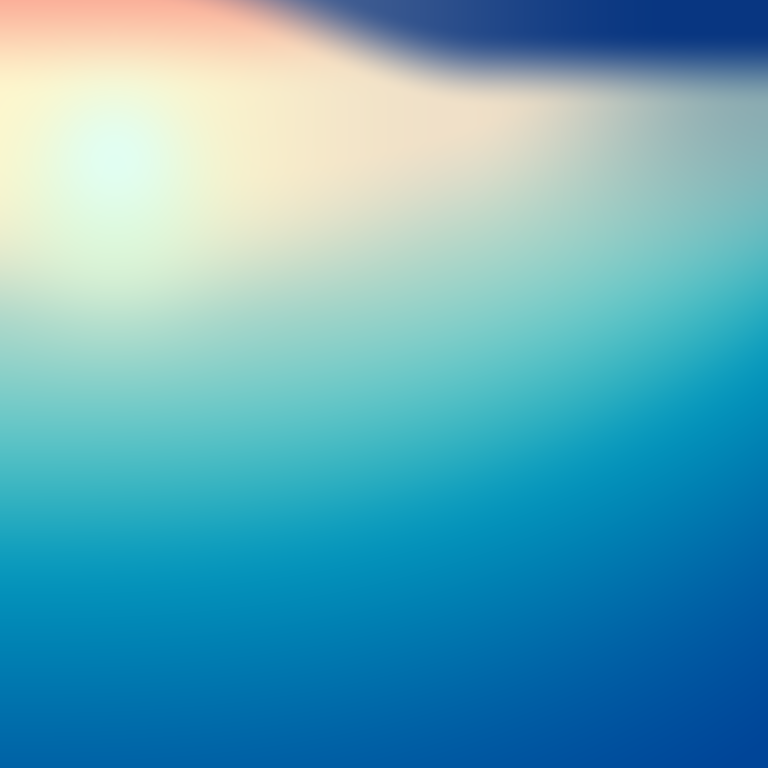
A WebGL 2 fragment shader for this background:

```glsl
#version 300 es
precision highp float;
// A soft blurred seascape: a curved depth ramp from cream through teal to blue,
// with a warm left side, a hazy right side, a pink and navy upper sky
// and a pale mint sun glow laid over it as smooth masks.

uniform vec2 u_resolution;
out vec4 outColor;

const int STOPS = 13;
const vec3 DEPTH_RAMP[STOPS] = vec3[STOPS](
  vec3(0.98, 0.886, 0.776), vec3(0.90, 0.87, 0.79), vec3(0.73, 0.845, 0.785),
  vec3(0.57, 0.82, 0.785), vec3(0.39, 0.777, 0.78), vec3(0.20, 0.70, 0.753),
  vec3(0.02, 0.596, 0.741), vec3(0.0, 0.518, 0.706), vec3(0.0, 0.443, 0.675),
  vec3(0.0, 0.376, 0.647), vec3(0.0, 0.325, 0.624), vec3(0.0, 0.286, 0.604),
  vec3(0.0, 0.255, 0.588));

const vec3 CREAM = vec3(1.0, 0.965, 0.80);
const vec3 HAZE = vec3(0.50, 0.625, 0.67);
const vec3 PINK = vec3(0.98, 0.645, 0.57);
const vec3 SLATE = vec3(0.29, 0.39, 0.58);
const vec3 NAVY = vec3(0.03, 0.21, 0.505);
const vec3 MINT = vec3(0.845, 0.98, 0.855);
const vec3 ICE = vec3(0.88, 1.0, 0.96);

// Smooth quadratic spline through evenly spaced colours
vec3 sampleRamp(float position) {
  float p = clamp(position, 0.5, float(STOPS) - 1.5);
  int i = clamp(int(floor(p + 0.5)), 1, STOPS - 2);
  float f = p - float(i);
  return DEPTH_RAMP[i - 1] * 0.5 * (0.5 - f) * (0.5 - f)
       + DEPTH_RAMP[i] * (0.75 - f * f)
       + DEPTH_RAMP[i + 1] * 0.5 * (0.5 + f) * (0.5 + f);
}

// One below the start, falling smoothly to zero at the end
float fadeOut(float start, float end, float value) {
  return 1.0 - smoothstep(start, end, value);
}

// Elliptical Gaussian falloff
float glow(vec2 p, vec2 center, vec2 radius) {
  vec2 d = (p - center) / radius;
  return exp(-dot(d, d));
}

// Water and air, with isolines bending upward on the right
vec3 seaColor(vec2 p) {
  float depth = p.y + 0.27 * pow(p.x, 2.5);
  vec3 color = sampleRamp((depth - 0.20) / 0.09);
  float warmth = fadeOut(0.15, 0.60, p.x) * fadeOut(0.20, 0.43, p.y);
  color = mix(color, CREAM, warmth);
  float haze = smoothstep(0.60, 1.0, p.x) * fadeOut(0.10, 0.42, p.y);
  return mix(color, HAZE, 0.8 * haze);
}

// Pink corner and the dark band along the top edge
vec3 addUpperSky(vec3 color, vec2 p) {
  float blush = fadeOut(-0.04, 0.13, p.y) * fadeOut(0.30, 0.60, p.x);
  color = mix(color, PINK, blush);
  float edge = mix(-0.04, 0.10, smoothstep(0.14, 0.64, p.x));
  vec3 band = mix(SLATE, NAVY, smoothstep(0.30, 0.90, p.x));
  return mix(color, band, fadeOut(edge - 0.06, edge + 0.04, p.y));
}

// Pale sun with a mint halo reaching downward
vec3 addSun(vec3 color, vec2 p) {
  color = mix(color, MINT, 0.8 * glow(p, vec2(0.15, 0.29), vec2(0.13, 0.13)));
  return mix(color, ICE, 0.9 * glow(p, vec2(0.15, 0.205), vec2(0.085, 0.085)));
}

void main() {
  vec2 uv = gl_FragCoord.xy / u_resolution;
  vec2 p = vec2(uv.x, 1.0 - uv.y); // y measured down from the top edge
  vec3 color = addSun(addUpperSky(seaColor(p), p), p);
  outColor = vec4(color, 1.0);
}
```
